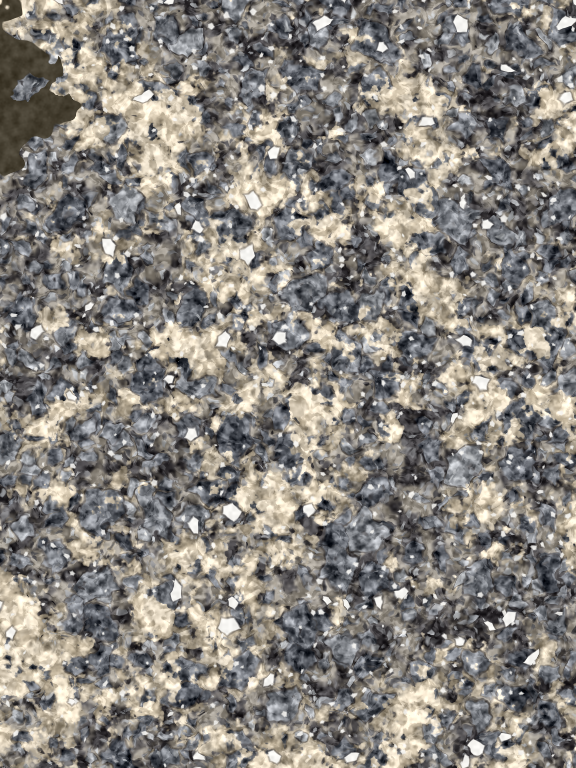
A WebGL 1 fragment shader for this texture:

```glsl
precision highp float;
// Weathered asphalt: angular slate gravel in tar, with pale sand, white chips and a muddy corner.
uniform vec2 u_resolution;

const vec3 TAR = vec3(0.23, 0.22, 0.23);
const vec3 ASH = vec3(0.60, 0.575, 0.535);
const vec3 SLATE = vec3(0.345, 0.36, 0.39);
const vec3 PALE_STONE = vec3(0.70, 0.71, 0.72);
const vec3 DIRTY_SAND = vec3(0.62, 0.58, 0.51);
const vec3 BRIGHT_SAND = vec3(0.90, 0.845, 0.75);
const vec3 CHIP = vec3(0.97, 0.965, 0.95);
const vec3 MUD = vec3(0.27, 0.245, 0.19);

const float LARGE_CELLS = 13.0;   // cells across the canvas width
const float SMALL_CELLS = 29.0;
const float GRIT_CELLS = 72.0;
const float CHIP_CELLS = 22.0;
const float SPECK_CELLS = 58.0;
const float ROUGHNESS = 0.026;    // raggedness of the stone outlines
const float SAND_LEVEL = 0.515;   // lower values spread more sand
const float DUST_LEVEL = 0.59;    // sand lying over the stones
const float CRUMB_CONTRAST = 0.2;
const float FINE_CONTRAST = 0.18;
const float SOFTNESS = 0.0019;
const float TAU = 6.28318;

float hash(vec2 p) {
  vec3 q = fract(p.xyx * 0.1031);
  q += dot(q, q.yzx + 33.33);
  return fract((q.x + q.y) * q.z);
}

float noise(vec2 p) {
  vec2 i = floor(p), f = fract(p);
  f = f * f * (3.0 - 2.0 * f);
  float low = mix(hash(i), hash(i + vec2(1.0, 0.0)), f.x);
  float high = mix(hash(i + vec2(0.0, 1.0)), hash(i + 1.0), f.x);
  return mix(low, high, f.y);
}

float fbm(vec2 p) {
  float sum = 0.0, weight = 0.57;
  for (int i = 0; i < 3; i++) {
    sum += weight * noise(p);
    p = mat2(1.6, 1.2, -1.2, 1.6) * p + 17.0;
    weight *= 0.5;
  }
  return sum;
}

// Scattered random pentagons: x = signed distance in canvas widths, y = random id.
vec2 shards(vec2 p, float cells, float size, float keep, float seed) {
  p *= cells;
  float nearest = 9.0, second = 9.0, id = 0.0;
  for (int j = -1; j <= 1; j++) {
    for (int i = -1; i <= 1; i++) {
      vec2 cell = floor(p) + vec2(float(i), float(j));
      vec2 key = cell + seed;
      if (hash(key + 91.0) > keep) continue;
      vec2 d = p - cell - 0.15 - 0.7 * vec2(hash(key), hash(key + 37.0));
      float lean = TAU * hash(key + 19.0);
      vec2 squash = vec2(cos(lean), sin(lean));
      d += 0.7 * hash(key + 29.0) * squash * dot(d, squash);
      float radius = size * mix(0.4, 1.0, hash(key + 53.0));
      float turn = hash(key + 71.0), dist = -9.0;
      for (int k = 0; k < 5; k++) {
        float side = float(k);
        float r = hash(key + vec2(side * 13.0, 129.0));
        float angle = TAU * (side + turn + 0.5 * r) / 5.0;
        dist = max(dist, dot(d, vec2(cos(angle), sin(angle))) - radius * mix(1.1, 0.65, r));
      }
      if (dist < nearest) {
        second = nearest;
        nearest = dist;
        id = hash(key + 113.0);
      } else {
        second = min(second, dist);
      }
    }
  }
  return vec2(max(nearest, 0.5 * (nearest - second)) / cells, id);
}

float fill(float dist) {
  float edge = max(SOFTNESS, 0.6 / u_resolution.x);
  return 1.0 - smoothstep(-edge, edge, dist);
}

vec3 stoneColour(float id, float grain) {
  vec3 base = mix(SLATE, PALE_STONE, 0.35 * id + 0.5 * pow(id, 5.0));
  return base + (grain - 0.5) * 0.75;
}

void main() {
  vec2 p = gl_FragCoord.xy / u_resolution.x;
  float top = u_resolution.y / u_resolution.x;
  vec2 q = p + ROUGHNESS * (vec2(fbm(p * 36.0), fbm(p * 36.0 + 61.0)) - 0.5);
  float grain = fbm(p * 75.0 + 5.0);
  float fine = noise(p * 165.0 + 23.0);

  // Tar and grit
  vec3 colour = mix(TAR, ASH, smoothstep(0.3, 0.64, fbm(p * 42.0 + 9.0)));
  vec2 grit = shards(q, GRIT_CELLS, 0.5, 0.7, 211.0);
  vec3 gritColour = mix(TAR, PALE_STONE, grit.y * 1.1);
  colour = mix(colour, gritColour, 0.85 * fill(grit.x));

  // Sand in the gaps, brightest where it lies deepest
  float drift = 0.36 * fbm(p * 7.0 + 41.0) + 0.4 * fbm(p * 19.0 + 3.0) + 0.24 * grain;
  float depth = smoothstep(0.49, 0.66, drift + 0.25 * (fbm(p * 33.0 + 77.0) - 0.5));
  vec3 sand = mix(DIRTY_SAND, BRIGHT_SAND, depth) + (grain - 0.5) * 0.2;
  colour = mix(colour, sand, smoothstep(-0.02, 0.025, drift - SAND_LEVEL));

  // Small and large stones with dark rims
  vec2 small = shards(q, SMALL_CELLS, 0.5, 0.62, 307.0);
  colour = mix(colour, TAR, 0.45 * fill(small.x - 0.003));
  colour = mix(colour, stoneColour(small.y, grain), fill(small.x));
  vec2 large = shards(q, LARGE_CELLS, 0.5, 0.72, 401.0);
  colour = mix(colour, TAR, 0.55 * fill(large.x - 0.004));
  colour = mix(colour, stoneColour(large.y * 0.9, grain), fill(large.x));

  // Grit stuck to stones, and dust over them
  float stuck = fill(grit.x + 0.001) * smoothstep(0.46, 0.58, fbm(p * 22.0 + 31.0));
  colour = mix(colour, gritColour, 0.8 * stuck);
  colour = mix(colour, sand, 0.9 * smoothstep(-0.015, 0.02, drift - DUST_LEVEL));

  // Crumbs over everything
  float crumb = smoothstep(0.36, 0.64, fbm(q * 95.0 + 147.0));
  colour += (crumb - 0.5) * CRUMB_CONTRAST + (fine - 0.5) * FINE_CONTRAST;

  // Muddy hollow, with some stones standing out of it
  float hollow = length((p - vec2(0.0, top - 0.16)) * vec2(1.0, 0.8)) - 0.115;
  float mud = fill(hollow + 0.16 * (fbm(p * 14.0) - 0.5));
  mud *= 1.0 - fill(large.x) * step(0.7, large.y);
  colour = mix(colour, MUD + (grain - 0.5) * 0.2, mud);

  // White chips and specks
  vec2 chip = shards(mix(p, q, 0.6), CHIP_CELLS, 0.36, 0.09, 503.0);
  vec2 speck = shards(p, SPECK_CELLS, 0.34, 0.13, 601.0);
  colour = mix(colour, TAR, 0.4 * fill(chip.x - 0.003) * (1.0 - mud));
  float white = max(fill(chip.x), 0.9 * fill(speck.x)) * (1.0 - mud);
  colour = mix(colour, CHIP + (fine - 0.5) * 0.08, white);

  gl_FragColor = vec4(clamp(colour, 0.0, 1.0), 1.0);
}
```
